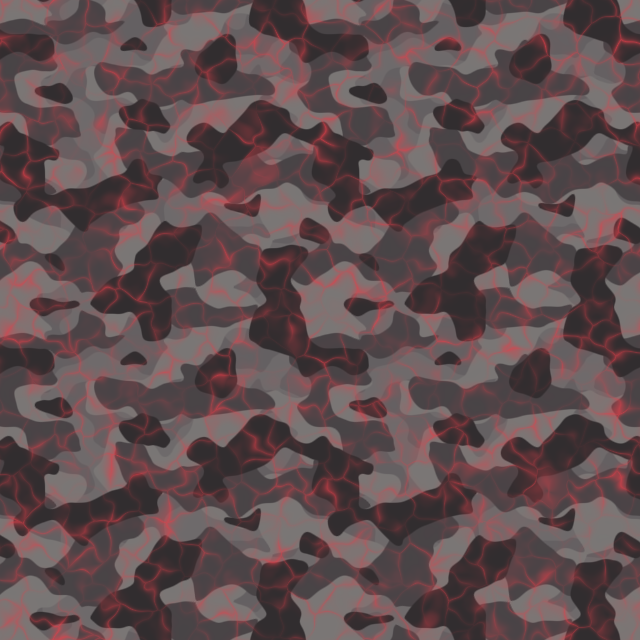
This pattern is drawn by a Shadertoy shader. Its source:

```glsl
// Grey camouflage in a repeating tile, overlaid with a glowing red web.
// Each camouflage tone is a thresholded, warped gradient noise that wraps at
// the tile edge; the web follows the borders of warped Voronoi cells.

const float TILE_SIZE = 0.491;          // camouflage repeat, in canvas heights
const float WARP_CELLS = 9.0;           // outline wobbles per tile
const float WARP_AMOUNT = 0.055;
const float LOBE_WEIGHT = 0.28;         // strength of the finer outline octave

const vec3 MID_GREY   = vec3(0.385, 0.378, 0.385);
const vec3 SOFT_GREY  = vec3(0.425, 0.420, 0.422);
const vec3 LIGHT_GREY = vec3(0.470, 0.468, 0.462);
const vec3 DARK_GREY  = vec3(0.275, 0.265, 0.275);
const vec3 NEAR_BLACK = vec3(0.180, 0.175, 0.182);
const vec3 WEB_RED    = vec3(0.880, 0.250, 0.290);

const float SOFT_LEVEL  = 0.0;          // thresholds set each tone's share
const float LIGHT_LEVEL = -0.02;
const float DARK_LEVEL  = 0.085;
const float BLACK_LEVEL = 0.11;

const float WEB_CELLS = 22.0;           // web cells per canvas height
const float WEB_WARP = 0.45;
const float LINE_FALLOFF = 8.0;
const float SMUDGE_FALLOFF = 3.0;
const float LINE_ALPHA = 0.46;
const float SMUDGE_ALPHA = 0.30;
const float TINT_ALPHA = 0.015;

float hash(vec2 p) {
    return fract(sin(dot(p, vec2(127.1, 311.7))) * 43758.5453);
}

// Dot product of a lattice point's random unit gradient with an offset.
float gradientDot(vec2 cell, vec2 period, float seed, vec2 offset) {
    float angle = 6.28319 * hash(mod(cell, period) + seed * 17.3);
    return dot(vec2(cos(angle), sin(angle)), offset);
}

// Gradient noise that repeats whenever p advances by one.
float tileNoise(vec2 p, vec2 period, float seed) {
    p = p * period + fract(seed * vec2(0.37, 0.73));
    vec2 i = floor(p), f = p - i;
    vec2 u = f * f * f * (f * (f * 6.0 - 15.0) + 10.0);
    vec2 e = vec2(0.0, 1.0);
    float bottom = mix(gradientDot(i, period, seed, f),
                       gradientDot(i + e.yx, period, seed, f - e.yx), u.x);
    float top = mix(gradientDot(i + e.xy, period, seed, f - e.xy),
                    gradientDot(i + e.yy, period, seed, f - e.yy), u.x);
    return mix(bottom, top, u.y);
}

// Coverage of one camouflage tone with smoothed edges.
float patches(vec2 p, vec2 cells, float level, float seed) {
    vec2 wobble = vec2(tileNoise(p, vec2(WARP_CELLS), seed + 1.0),
                       tileNoise(p, vec2(WARP_CELLS), seed + 2.0));
    vec2 q = p + WARP_AMOUNT * wobble;
    float field = tileNoise(q, cells, seed + 3.0)
                + LOBE_WEIGHT * tileNoise(q, cells * 2.0, seed + 4.0);
    float blur = max(fwidth(field), 1e-4) * 0.8;
    return smoothstep(-blur, blur, field - level);
}

// Second minus first nearest distance: zero along Voronoi borders.
float cellBorder(vec2 p) {
    vec2 base = floor(p);
    float nearest = 8.0, second = 8.0;
    for (int y = -1; y <= 1; y++)
    for (int x = -1; x <= 1; x++) {
        vec2 cell = base + vec2(x, y);
        vec2 site = cell + vec2(hash(cell), hash(cell + 57.3));
        float d = distance(p, site);
        second = min(second, max(nearest, d));
        nearest = min(nearest, d);
    }
    return second - nearest;
}

// Opacity of the red web: thin wisps, patchy smudges and a faint tint.
float webAlpha(vec2 p) {
    vec2 bend = vec2(tileNoise(p, vec2(31.0), 41.0),
                     tileNoise(p, vec2(31.0), 42.0));
    float border = cellBorder(p * WEB_CELLS + WEB_WARP * bend);
    float strength = smoothstep(-0.32, 0.35, tileNoise(p, vec2(13.0), 43.0));
    float clump = smoothstep(0.02, 0.45, tileNoise(p, vec2(24.0), 44.0));
    float line = exp(-LINE_FALLOFF * border) * mix(0.2, 1.0, strength);
    float smudge = exp(-SMUDGE_FALLOFF * border) * clump;
    return TINT_ALPHA + LINE_ALPHA * line + SMUDGE_ALPHA * smudge;
}

void mainImage(out vec4 fragColor, in vec2 fragCoord) {
    vec2 uv = fragCoord / iResolution.y;
    vec2 p = uv / TILE_SIZE;

    // Camouflage, from the base tone up to the darkest shapes
    vec3 color = MID_GREY;
    color = mix(color, SOFT_GREY, patches(p, vec2(5.0, 7.0), SOFT_LEVEL, 5.0));
    color = mix(color, LIGHT_GREY, patches(p, vec2(5.0, 6.0), LIGHT_LEVEL, 11.0));
    color = mix(color, DARK_GREY, patches(p, vec2(5.0, 7.0), DARK_LEVEL, 19.0));
    color = mix(color, NEAR_BLACK, patches(p, vec2(5.0, 6.0), BLACK_LEVEL, 27.0));

    // Red web on top
    color = mix(color, WEB_RED, webAlpha(uv));
    fragColor = vec4(color, 1.0);
}
```
